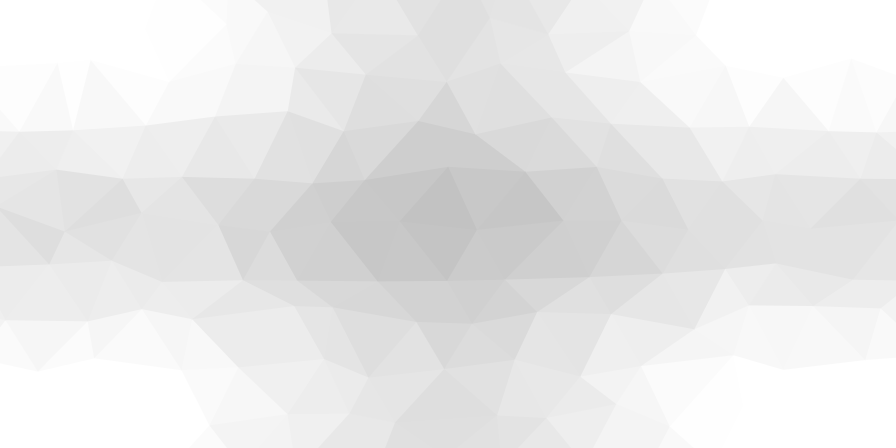
Give the GLSL for this background, as a WebGL 1 fragment shader.

```glsl
precision highp float;

uniform vec2 u_resolution;

// Lengths are in canvas heights, measured from the centre.
const vec2 SPACING = vec2(0.151, 0.110);     // mesh columns and rows
const vec2 MESH_ORIGIN = vec2(-0.08, 0.01);
const float JITTER = 0.27;
const vec2 BAND_REACH = vec2(0.61, 0.325);   // half widths of the crossing bands
const vec2 BAND_DEPTH = vec2(0.132, 0.132);  // darkness at the band axes
const float FACET_VARIATION = 0.022;
const float PAPER = 1.0;

float hash(vec2 p) {
  p = fract(p * vec2(0.1031, 0.1137) + 0.317);
  p += dot(p, p.yx + 33.33);
  return fract((p.x + p.y) * p.x * 17.0);
}

// Jittered mesh point; every other row is shifted by half a column.
vec2 meshPoint(vec2 id) {
  vec2 offset = vec2(hash(id + 19.7), hash(id.yx + 71.3)) * 2.0 - 1.0;
  vec2 stagger = vec2(0.5 * mod(id.y, 2.0), 0.0);
  return MESH_ORIGIN + (id + stagger + JITTER * offset) * SPACING;
}

// Distance to the line a-b, positive on its left.
float edgeSide(vec2 p, vec2 a, vec2 b) {
  vec2 edge = normalize(b - a);
  return edge.x * (p.y - a.y) - edge.y * (p.x - a.x);
}

// Smooth inside test for a counterclockwise triangle.
float coverage(vec2 p, vec2 a, vec2 b, vec2 c, float pixel) {
  float inside = min(edgeSide(p, a, b), min(edgeSide(p, b, c), edgeSide(p, c, a)));
  return clamp(inside / pixel + 0.5, 0.0, 1.0);
}

// Two crossing bands, darkest where they meet.
float bandShade(vec2 p) {
  vec2 falloff = max(1.0 - abs(p) / BAND_REACH, 0.0);
  return PAPER - dot(BAND_DEPTH, falloff);
}

// Flat tone of a facet; paper white facets stay clean.
float facetShade(vec2 a, vec2 b, vec2 c, vec2 seed) {
  float tone = bandShade((a + b + c) / 3.0);
  float tint = (hash(seed) - 0.5) * FACET_VARIATION;
  return tone + tint * smoothstep(0.0, 0.04, PAPER - tone);
}

// Adds one facet as (weighted tone, weight).
vec2 facet(vec2 p, vec2 a, vec2 b, vec2 c, vec2 seed, float pixel) {
  float weight = coverage(p, a, b, c, pixel);
  return vec2(facetShade(a, b, c, seed), 1.0) * weight;
}

void main() {
  float pixel = 1.0 / u_resolution.y;
  vec2 p = (gl_FragCoord.xy - 0.5 * u_resolution) * pixel;
  vec2 home = floor((p - MESH_ORIGIN) / SPACING);
  vec2 sum = vec2(bandShade(p), 1.0) * 0.0001;

  // Split each nearby quad along its shorter diagonal.
  for (int row = -1; row <= 1; row++) {
    for (int column = -2; column <= 2; column++) {
      vec2 id = home + vec2(float(column), float(row));
      float lean = mod(id.y, 2.0);
      vec2 a = meshPoint(id);
      vec2 b = meshPoint(id + vec2(1.0, 0.0));
      vec2 c = meshPoint(id + vec2(1.0 + lean, 1.0));
      vec2 d = meshPoint(id + vec2(lean, 1.0));
      vec2 seed = id + 43.0;
      if (distance(a, c) < distance(b, d)) {
        sum += facet(p, a, b, c, seed, pixel);
        sum += facet(p, a, c, d, seed + 57.0, pixel);
      } else {
        sum += facet(p, a, b, d, seed, pixel);
        sum += facet(p, b, c, d, seed + 57.0, pixel);
      }
    }
  }

  gl_FragColor = vec4(vec3(sum.x / sum.y), 1.0);
}
```
